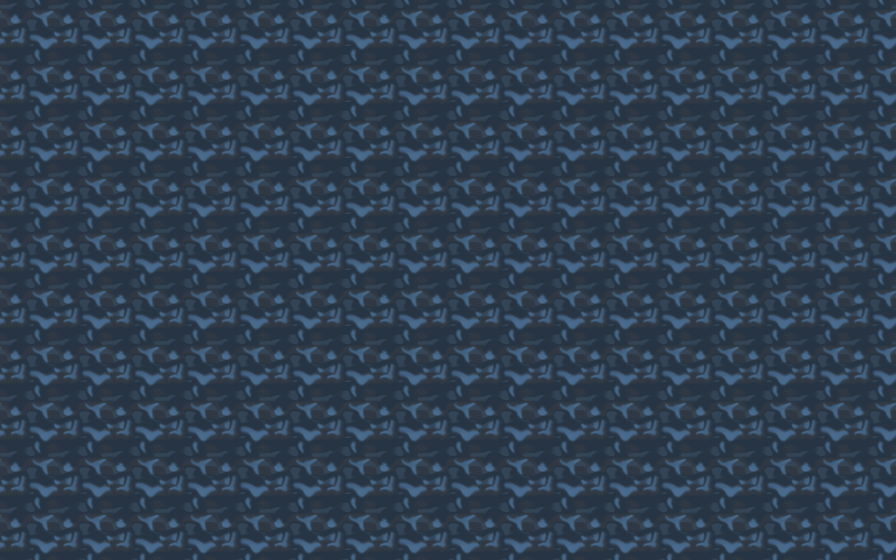
Write a Shadertoy shader that draws this pattern.

```glsl
// Repeating navy camouflage cloth with small tapered steel-blue marks, 17 by 10 tiles.
#define ROWS 10.0
#define TILE vec2(0.9412, 1.0)
#define MOTIF_ORIGIN vec2(0.627, 0.667)
#define SOFTNESS 0.027
#define BLEND 0.015
#define TAPER 0.40
#define WARP 0.07
#define NAVY vec3(0.150, 0.204, 0.266)
#define SLATE vec3(0.190, 0.222, 0.262)
#define DUSK vec3(0.210, 0.282, 0.352)
#define STEEL vec3(0.266, 0.388, 0.512)

const int STROKES = 11;

// Each stroke: midpoint, then half of its span towards the thin end, in tile heights.
const vec4 strokes[STROKES] = vec4[STROKES](
    vec4(1.01, -0.38, -0.12, 0.06),
    vec4(1.22, -0.43, 0.10, 0.02),
    vec4(1.36, -0.27, 0.03, 0.01),
    vec4(1.55, -0.26, 0.02, 0.02),
    vec4(1.67, -0.28, 0.03, 0.07),
    vec4(1.57, -0.40, -0.08, -0.02),
    vec4(1.00, -0.94, -0.09, 0.04),
    vec4(1.17, -0.93, 0.09, 0.04),
    vec4(1.12, -1.04, 0.02, -0.08),
    vec4(1.55, -0.97, 0.01, 0.03),
    vec4(1.00, -0.66, 0.02, -0.06));

const float radii[STROKES] = float[STROKES](
    0.055, 0.056, 0.031, 0.036, 0.028, 0.032, 0.036, 0.036, 0.042, 0.054, 0.026);

float hash(vec2 p) {
    vec3 q = fract(p.xyx * vec3(0.1031, 0.1030, 0.0973));
    q += dot(q, q.yzx + 33.33);
    return fract((q.x + q.y) * q.z);
}

// Value noise that wraps once per tile; cells sets its grid.
float tileNoise(vec2 p, vec2 cells, float seed) {
    vec2 g = p / TILE * cells;
    vec2 i = floor(g);
    vec2 f = fract(g);
    f = f * f * (3.0 - 2.0 * f);
    vec2 a = mod(i, cells) + seed;
    vec2 b = mod(i + 1.0, cells) + seed;
    return mix(mix(hash(a), hash(vec2(b.x, a.y)), f.x),
               mix(hash(vec2(a.x, b.y)), hash(b), f.x), f.y);
}

float taperedStroke(vec2 p, vec2 halfSpan, float radius) {
    float t = clamp(dot(p, halfSpan) / dot(halfSpan, halfSpan), -1.0, 1.0);
    return length(p - halfSpan * t) - radius * (1.0 - TAPER * t);
}

float smoothMin(float a, float b, float k) {
    float h = max(k - abs(a - b), 0.0) / k;
    return min(a, b) - 0.25 * h * h * k;
}

// Distance to the merged strokes, wrapped across tile borders.
float motif(vec2 p) {
    float d = 1.0;
    for (int i = 0; i < STROKES; i++) {
        vec2 q = p - strokes[i].xy;
        q -= TILE * round(q / TILE);
        d = smoothMin(d, taperedStroke(q, strokes[i].zw, radii[i]), BLEND);
    }
    return d;
}

void mainImage(out vec4 fragColor, in vec2 fragCoord) {
    vec2 p = fragCoord / iResolution.y * ROWS;
    float edge = max(SOFTNESS, 0.75 * ROWS / iResolution.y);

    // Ragged outlines
    vec2 bend = vec2(tileNoise(p, vec2(7.0, 8.0), 11.0),
                     tileNoise(p, vec2(7.0, 8.0), 47.0)) - 0.5;
    vec2 warped = p + WARP * bend;

    // Ground patches, stretched sideways
    float patches = tileNoise(warped, vec2(3.0, 8.0), 5.0);
    vec3 color = mix(NAVY, SLATE, smoothstep(0.38, 0.56, patches));

    // Dim dabs between the strokes
    float dabs = tileNoise(warped, vec2(5.0, 10.0), 83.0);
    color = mix(color, DUSK, 0.8 * smoothstep(0.68, 0.84, dabs));

    // Blue strokes with a faint halo
    float d = motif(warped - MOTIF_ORIGIN);
    float shade = 0.88 + 0.24 * tileNoise(p, vec2(4.0, 5.0), 29.0);
    color = mix(color, DUSK, 0.4 * (1.0 - smoothstep(0.0, 2.0 * edge, d)));
    color = mix(color, STEEL * shade, 1.0 - smoothstep(-edge, edge, d));

    fragColor = vec4(color, 1.0);
}
```
